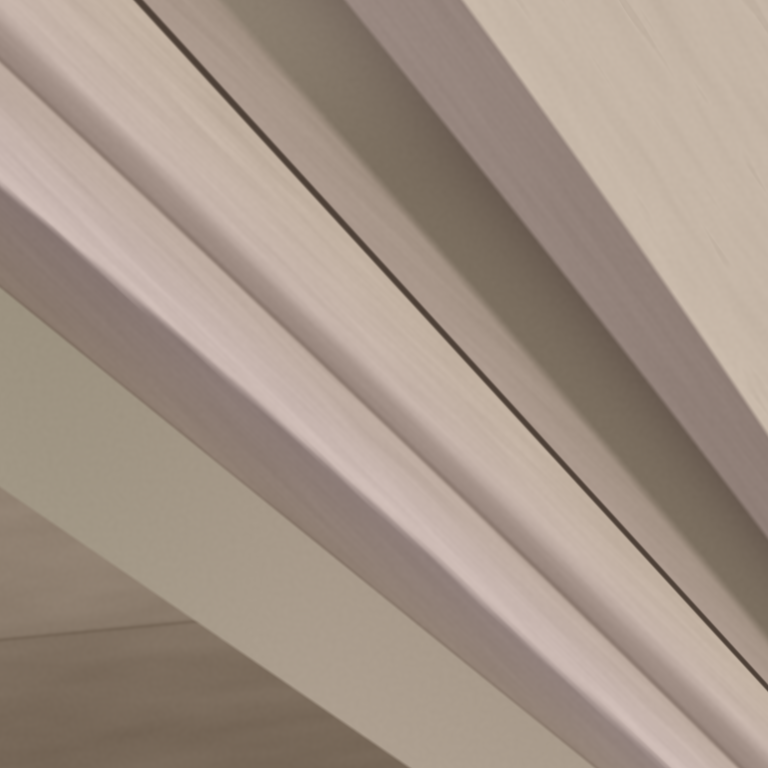
Give the GLSL for this texture, as a WebGL 2 fragment shader.

```glsl
#version 300 es
precision highp float;
// Pale wooden boards and mouldings running diagonally in perspective.
// Signed distances to slightly bowed lines layer the faces from lower left to
// upper right; stretched gradient noise supplies the grain.
uniform vec2 u_resolution;
out vec4 fragColor;

vec2 hashGradient(vec2 cell) {
  vec2 q = vec2(dot(cell, vec2(127.1, 311.7)), dot(cell, vec2(269.5, 183.3)));
  return fract(sin(q) * 43758.5) * 2.0 - 1.0;
}

float gradientNoise(vec2 p) {
  vec2 i = floor(p), f = p - i;
  vec2 u = f * f * f * (f * (f * 6.0 - 15.0) + 10.0);
  vec2 e = vec2(0.0, 1.0);
  float low = mix(dot(hashGradient(i), f), dot(hashGradient(i + e.yx), f - e.yx), u.x);
  float high = mix(dot(hashGradient(i + e.xy), f - e.xy), dot(hashGradient(i + e.yy), f - e.yy), u.x);
  return mix(low, high, u.y);
}

// Distance to the line a-b, positive on the upper right side.
float edge(vec2 p, vec2 a, vec2 b, float bow) {
  vec2 dir = normalize(b - a);
  float t = dot(p - a, dir) / length(b - a);
  return dot(p - a, vec2(-dir.y, dir.x)) - bow * 4.0 * t * (1.0 - t);
}

// Position between two edges: 0 at the lower, 1 at the upper.
float across(float lower, float upper) {
  return clamp(lower / max(lower - upper, 0.001), 0.0, 1.0);
}

// Streaks in two octaves along a direction given by its angle.
float grain(vec2 p, float angle, float fineness) {
  vec2 dir = vec2(cos(angle), sin(angle));
  vec2 q = vec2(dot(p, dir) * 4.0, dot(p, vec2(-dir.y, dir.x)) * fineness);
  return gradientNoise(q) + 0.6 * gradientNoise(q * vec2(3.0, 2.3) + 17.0);
}

vec3 over(vec3 below, vec3 above, float d, float softness) {
  float w = softness + 0.7 / min(u_resolution.x, u_resolution.y);
  return mix(below, above, smoothstep(-w, w, d));
}

void main() {
  vec2 p = gl_FragCoord.xy / u_resolution;

  // Board edges, from lower left to upper right
  float panelEdge = edge(p, vec2(0.0, 0.366), vec2(0.534, 0.0), 0.0);
  float sideEdge = edge(p, vec2(0.0, 0.626), vec2(0.775, 0.0), 0.0);
  float ledgeEdge = edge(p, vec2(0.0, 0.759), vec2(0.866, 0.0), 0.008);
  float groove = edge(p, vec2(0.0, 0.922), vec2(0.964, 0.0), 0.005);
  float bevelTop = edge(p, vec2(0.0, 0.980), vec2(1.0, 0.017), 0.0);
  float gap = edge(p, vec2(0.180, 1.0), vec2(1.0, 0.104), 0.0);
  float recessEdge = edge(p, vec2(0.286, 1.0), vec2(1.0, 0.167), 0.004);
  float frameEdge = edge(p, vec2(0.449, 1.0), vec2(1.0, 0.299), 0.004);
  float boardEdge = edge(p, vec2(0.602, 1.0), vec2(1.0, 0.434), 0.004);
  float fibre = grain(p, -0.77, 75.0);

  // Floor plank with a faint seam
  vec3 color = mix(vec3(0.49, 0.43, 0.37), vec3(0.57, 0.51, 0.45), smoothstep(0.0, 0.34, p.y));
  color += 0.03 * grain(p, 0.1, 24.0);
  float seam = p.y - 0.167 - 0.095 * p.x;
  color -= 0.05 * exp(-pow(seam / 0.003, 2.0)) + 0.025 * smoothstep(0.003, -0.003, seam);

  // Smooth beige panel
  vec3 panel = mix(vec3(0.62, 0.58, 0.51), vec3(0.67, 0.615, 0.555), smoothstep(0.0, 0.5, p.x));
  panel += 0.02 * (0.5 - across(panelEdge, sideEdge));
  color = over(color, panel, panelEdge, 0.002);

  // Shaded side of the moulding
  float s = across(sideEdge, ledgeEdge);
  vec3 side = mix(vec3(0.56, 0.495, 0.445), vec3(0.54, 0.475, 0.46), s);
  side += 0.06 * (p.x - 0.3) + 0.02 * fibre;
  side -= 0.06 * exp(-pow(sideEdge / 0.003, 2.0));
  color = over(color, side, sideEdge, 0.002);

  // Bright ledge with a pale worn rim
  s = across(ledgeEdge, groove);
  vec3 ledge = mix(vec3(0.785, 0.715, 0.69), vec3(0.74, 0.67, 0.625), smoothstep(0.2, 1.0, s));
  ledge += 0.035 * fibre + 0.025 * exp(-pow((ledgeEdge - 0.012) / 0.008, 2.0));
  color = over(color, ledge, ledgeEdge + 0.004 * fibre, 0.006);

  // Bevel rising from the groove onto the upper face
  vec3 bevel = mix(vec3(0.59, 0.52, 0.485), vec3(0.67, 0.60, 0.565), across(groove, bevelTop));
  color = over(color, bevel + 0.02 * fibre, groove, 0.004);
  color -= 0.10 * exp(-pow(groove / 0.0035, 2.0));
  s = across(bevelTop, gap);
  vec3 face = mix(vec3(0.78, 0.71, 0.675), vec3(0.755, 0.69, 0.625), s);
  color = over(color, face + 0.035 * fibre, bevelTop, 0.011);

  // Narrow strip beyond the dark gap
  vec3 strip = mix(vec3(0.68, 0.61, 0.565), vec3(0.63, 0.565, 0.51), across(gap, recessEdge));
  color = over(color, strip + 0.025 * fibre, gap, 0.002);
  float gapWidth = mix(0.0032, 0.0048, p.y);
  color = mix(color, vec3(0.28, 0.23, 0.195), 0.95 * exp(-pow(gap / gapWidth, 4.0)));

  // Recess, darkest under the frame
  s = across(recessEdge, frameEdge);
  vec3 recess = mix(vec3(0.485, 0.435, 0.375), vec3(0.405, 0.35, 0.31), s * s);
  recess += 0.06 * smoothstep(0.75, 1.0, p.y);
  color = over(color, recess, recessEdge, 0.007);

  // Frame side and the wide board
  vec3 frame = mix(vec3(0.585, 0.52, 0.49), vec3(0.56, 0.495, 0.465), across(frameEdge, boardEdge));
  frame += 0.05 * (p.y - 0.65) + 0.02 * grain(p, -0.93, 70.0);
  color = over(color, frame, frameEdge, 0.003);
  float veins = grain(p, -0.99, 48.0);
  vec3 board = vec3(0.77, 0.71, 0.65) + 0.025 * veins;
  board -= 0.035 * smoothstep(0.25, 0.55, veins);
  board += 0.02 * exp(-abs(boardEdge) * 30.0);
  color = over(color, board, boardEdge, 0.003);

  // Fine mottling
  color += 0.010 * gradientNoise(p * 130.0);
  fragColor = vec4(color, 1.0);
}
```
